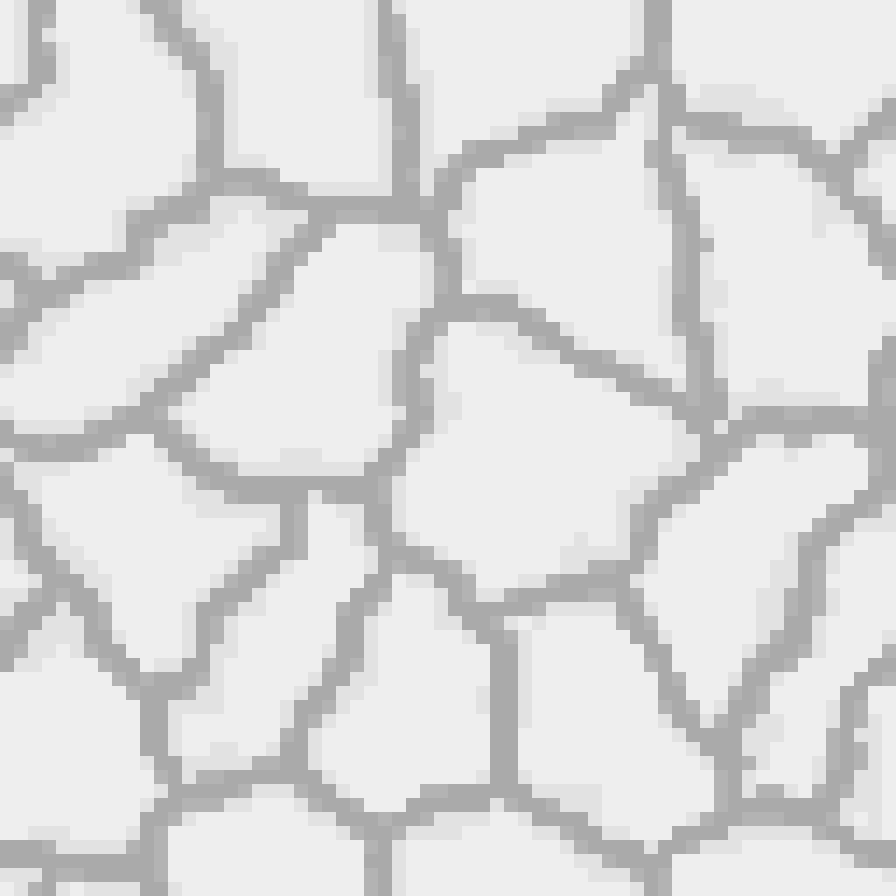
This texture is drawn by a three.js fragment shader. Its source:

```glsl
// Blocky pale cobblestones with wobbly grey joints, seamlessly tiling.
#define BLOCKS 64.0        // square blocks across the canvas
#define STONES 4.0         // stones across the canvas
#define JITTER 0.95        // irregularity of the stone centres
#define WOBBLE 0.042       // bending of the joints
#define CORE_WIDTH 0.0108  // half width of the dark joint core
#define JOINT_WIDTH 0.0160 // half width of the whole joint
#define RIM_WIDTH 0.0120   // mean width of the shaded stone rim
#define RIM_VARIATION 0.028
#define CORE_COLOR vec3(0.667)
#define JOINT_COLOR vec3(0.702)
#define RIM_COLOR vec3(0.886)
#define STONE_COLOR vec3(0.933)

varying vec2 vUv;

vec2 hash2(vec2 p) {
  vec2 q = vec2(dot(p, vec2(127.1, 311.7)), dot(p, vec2(269.5, 183.3)));
  return fract(sin(q) * 43758.55);
}

// Gradient noise that repeats after the given number of lattice cells
float cornerSlope(vec2 corner, vec2 offset, float period, float seed) {
  float angle = 6.2832 * hash2(mod(corner, period) + seed).x;
  return dot(vec2(cos(angle), sin(angle)), offset);
}

float gradientNoise(vec2 uv, float period, float seed) {
  vec2 p = uv * period;
  vec2 i = floor(p);
  vec2 f = p - i;
  vec2 u = f * f * f * (f * (f * 6.0 - 15.0) + 10.0);
  vec2 e = vec2(1.0, 0.0);
  float low = mix(cornerSlope(i, f, period, seed),
                  cornerSlope(i + e.xy, f - e.xy, period, seed), u.x);
  float high = mix(cornerSlope(i + e.yx, f - e.yx, period, seed),
                   cornerSlope(i + e.xx, f - e.xx, period, seed), u.x);
  return mix(low, high, u.y);
}

// Bends the plane so that straight joints meander
vec2 warp(vec2 uv) {
  vec2 broad = vec2(gradientNoise(uv, 8.0, 3.0), gradientNoise(uv, 8.0, 41.0));
  vec2 fine = vec2(gradientNoise(uv, 16.0, 17.0), gradientNoise(uv, 16.0, 67.0));
  return uv + WOBBLE * (broad + 0.4 * fine);
}

vec2 stoneCentre(vec2 cell) {
  return cell + 0.5 + JITTER * (hash2(mod(cell, STONES) + 9.0) - 0.5);
}

// Normal (xy) and distance (z) of the nearest border between stones
vec3 stoneBorder(vec2 uv) {
  vec2 p = uv * STONES;
  vec2 home = floor(p);
  vec2 nearestCell = home;
  vec2 toNearest = vec2(8.0);
  for (int y = -1; y <= 1; y++) {
    for (int x = -1; x <= 1; x++) {
      vec2 cell = home + vec2(float(x), float(y));
      vec2 toCentre = stoneCentre(cell) - p;
      if (dot(toCentre, toCentre) < dot(toNearest, toNearest)) {
        toNearest = toCentre;
        nearestCell = cell;
      }
    }
  }
  vec3 border = vec3(1.0, 0.0, 8.0);
  for (int y = -2; y <= 2; y++) {
    for (int x = -2; x <= 2; x++) {
      if (x == 0 && y == 0) continue;
      vec2 toCentre = stoneCentre(nearestCell + vec2(float(x), float(y))) - p;
      vec2 normal = normalize(toCentre - toNearest);
      float dist = dot(0.5 * (toCentre + toNearest), normal);
      if (dist < border.z) border = vec3(normal, dist);
    }
  }
  border.z /= STONES;
  return border;
}

// Border distance with the stretch of the warp taken out
float jointDistance(vec2 uv) {
  float h = 0.25 / BLOCKS;
  vec2 centre = warp(uv);
  vec2 alongX = (warp(uv + vec2(h, 0.0)) - centre) / h;
  vec2 alongY = (warp(uv + vec2(0.0, h)) - centre) / h;
  vec3 border = stoneBorder(centre);
  float stretch = length(vec2(dot(border.xy, alongX), dot(border.xy, alongY)));
  return border.z / max(stretch, 0.4);
}

void main() {
  // One flat tone per block
  vec2 block = (floor(vUv * BLOCKS) + 0.5) / BLOCKS;
  float dist = jointDistance(block);
  float rimEdge = JOINT_WIDTH + RIM_WIDTH
                + RIM_VARIATION * gradientNoise(block, 10.0, 89.0);

  vec3 color = mix(RIM_COLOR, STONE_COLOR, step(rimEdge, dist));
  color = mix(JOINT_COLOR, color, step(JOINT_WIDTH, dist));
  color = mix(CORE_COLOR, color, step(CORE_WIDTH, dist));
  gl_FragColor = vec4(color, 1.0);
}
```
